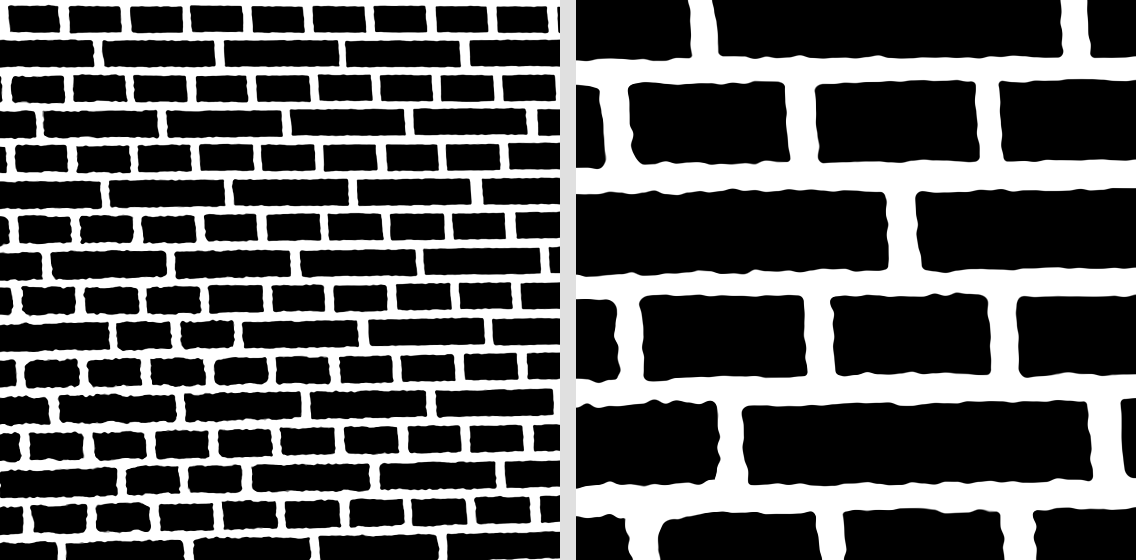
Left: the whole. Right: its middle third, enlarged.
A WebGL 1 fragment shader for this pattern:

```glsl
precision highp float;
// Worn brick wall: alternating header and stretcher courses, black bricks in white mortar.
uniform vec2 u_resolution;

const vec3 BRICK_COLOR = vec3(0.0);
const vec3 MORTAR_COLOR = vec3(1.0);
const float FIRST_COURSE = 0.0345;    // centre of the top course, measured downwards
const float COURSE_PITCH = 0.0620;
const float COURSE_FAN = 0.00143;     // pitch lost towards the right
const float COURSE_GROWTH = 0.000137; // pitch gained towards the bottom
const float HEADER_PITCH = 0.1091;
const float HEADER_GROWTH = 0.00029;
const float FIRST_JOINT = 0.0065;
const float JOINT_DRIFT = 0.0031;     // shift to the right per course
const float HALF_HEIGHT = 0.0234;
const float HALF_JOINT = 0.0083;
const float JOINT_SLANT = 0.06;
const float POSITION_JITTER = 0.0025;
const float MAX_TILT = 0.035;
const float SHARP_CORNER = 0.0025;
const float WORN_CORNER = 0.018;
const float FINE_GRAIN = 150.0;
const float COARSE_GRAIN = 45.0;
const float FINE_CHIPS = 0.0042;
const float COARSE_CHIPS = 0.0050;

float hash(vec2 p) {
  return fract(sin(dot(p, vec2(127.1, 311.7)) + 4.7) * 43758.5453);
}

float noise(vec2 p) {
  vec2 i = floor(p);
  vec2 f = fract(p);
  f = f * f * (3.0 - 2.0 * f);
  return mix(mix(hash(i), hash(i + vec2(1.0, 0.0)), f.x),
             mix(hash(i + vec2(0.0, 1.0)), hash(i + vec2(1.0)), f.x), f.y);
}

float roundedBox(vec2 p, vec2 halfSize, float radius) {
  vec2 q = abs(p) - halfSize + radius;
  return min(max(q.x, q.y), 0.0) + length(max(q, 0.0)) - radius;
}

// Signed distance to the brick of the cell around p (y pointing down).
float brickDistance(vec2 p) {
  // Find the course by inverting y = first + pitch * k + growth * k * k.
  float pitch = COURSE_PITCH - COURSE_FAN * p.x;
  float drop = p.y - FIRST_COURSE;
  float k = (sqrt(pitch * pitch + 4.0 * COURSE_GROWTH * drop) - pitch) / (2.0 * COURSE_GROWTH);
  float course = floor(k + 0.5);
  float y = drop - pitch * course - COURSE_GROWTH * course * course;

  // Odd courses hold stretchers, shifted by one header every second time.
  float odd = mod(course, 2.0);
  float shifted = 1.0 - step(0.5, abs(mod(course, 4.0) - 1.0));
  float header = HEADER_PITCH + HEADER_GROWTH * course;
  float width = header * (1.0 + odd);
  float start = FIRST_JOINT + JOINT_DRIFT * course + header * (0.5 * odd + shifted);
  float along = p.x - start - JOINT_SLANT * y;
  float cell = floor(along / width);
  float x = along - (cell + 0.5) * width;

  // Two stretchers in the lower courses are replaced by header pairs.
  if (shifted > 0.5 && course > 8.0 && cell == 0.0) {
    width = header;
    cell += 0.5 * step(0.0, x);
    x = mod(x, header) - 0.5 * header;
  }

  // Each brick has its own offset, tilt and wear; wear grows to the lower left.
  vec2 id = vec2(cell, course);
  float exposure = smoothstep(-0.5, 0.75, p.y - p.x);
  float wear = clamp(exposure * (0.55 + 0.7 * hash(id + 17.3)), 0.0, 1.0);
  vec2 local = vec2(x, y);
  local += POSITION_JITTER * (vec2(hash(id + 3.1), hash(id + 8.6)) - 0.5);
  local.y += MAX_TILT * wear * (hash(id + 5.9) - 0.5) * local.x;
  vec2 halfSize = vec2(0.5 * width - HALF_JOINT, HALF_HEIGHT + 0.001 * exposure);
  halfSize.x -= POSITION_JITTER * (hash(id + 11.4) - 0.5);

  // Corners round off separately, and chips roughen the outline.
  float cornerWear = hash(id * 3.7 + sign(local) * 1.3);
  float radius = mix(SHARP_CORNER, WORN_CORNER, wear * pow(cornerWear, 3.0));
  float d = roundedBox(local, halfSize, radius);
  float chips = FINE_CHIPS * (noise(p * FINE_GRAIN) - 0.5) * (0.35 + 0.65 * wear);
  chips += COARSE_CHIPS * (noise(p * COARSE_GRAIN + 31.0) - 0.5) * (0.2 + 0.8 * wear);
  return d + chips;
}

void main() {
  float side = min(u_resolution.x, u_resolution.y);
  vec2 p = gl_FragCoord.xy / side;
  p.y = u_resolution.y / side - p.y;
  float edge = 0.75 / side;
  float mortar = smoothstep(-edge, edge, brickDistance(p));
  gl_FragColor = vec4(mix(BRICK_COLOR, MORTAR_COLOR, mortar), 1.0);
}
```
